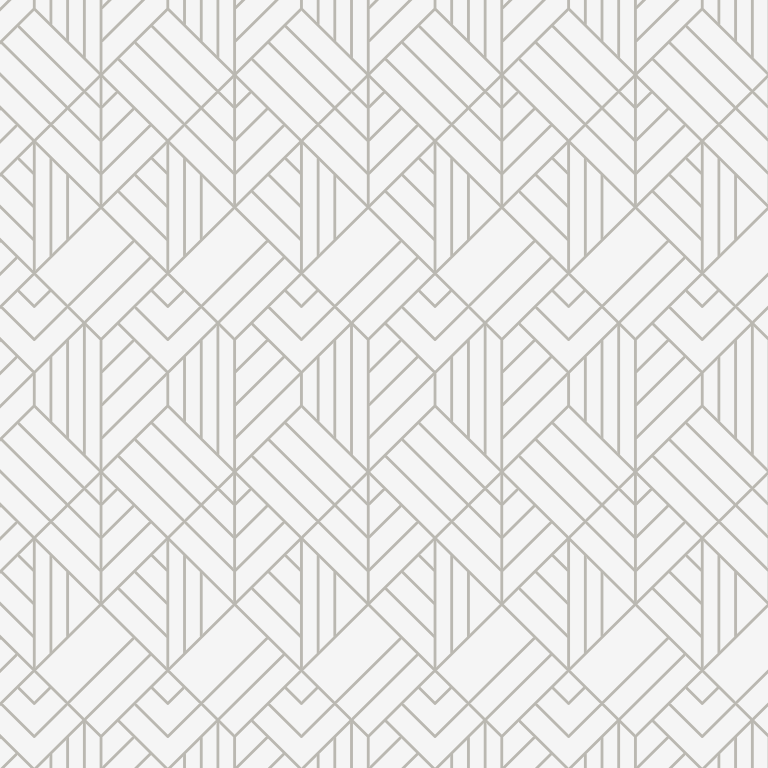
A Shadertoy shader for this pattern:

```glsl
const vec2 CELL = vec2(8.0, 24.0);          // one repeat, in lattice units
const vec2 CANVAS_UNITS = vec2(45.99, 46.43); // lattice units across the canvas
const vec2 LATTICE_OFFSET = vec2(2.05, 4.53);
const float LINE_WIDTH = 0.17;
const vec3 PAPER = vec3(0.962, 0.962, 0.960);
const vec3 LINE_COLOUR = vec3(0.73, 0.72, 0.695);

// Distance to a segment that repeats in every cell
float segmentDistance(vec2 p, vec2 a, vec2 b) {
    vec2 middle = 0.5 * (a + b);
    vec2 halfSpan = 0.5 * (b - a);
    vec2 q = mod(p - middle + 0.5 * CELL, CELL) - 0.5 * CELL;
    float t = clamp(dot(q, halfSpan) / max(dot(halfSpan, halfSpan), 1e-6), -1.0, 1.0);
    return length(q - halfSpan * t);
}

// Distance to a family of segments whose ends advance by fixed steps
float stripes(vec2 p, vec2 a, vec2 stepA, vec2 b, vec2 stepB, int count) {
    float d = 1e3;
    for (int i = 0; i < count; i++) {
        float k = float(i);
        d = min(d, segmentDistance(p, a + k * stepA, b + k * stepB));
    }
    return d;
}

// Striped diamond whose lines run on into the chevrons below it
float upperDiamond(vec2 p) {
    float d = stripes(p, vec2(0, 20), vec2(-1, 1), vec2(4, 24), vec2(0, 2), 5);
    d = min(d, stripes(p, vec2(5, 25), vec2(1, 1), vec2(4, 26), vec2(0, 2), 4));
    d = min(d, segmentDistance(p, vec2(4, 24), vec2(0, 28)));
    d = min(d, segmentDistance(p, vec2(0, 20), vec2(-4, 24)));
    return min(d, segmentDistance(p, vec2(4, 16), vec2(4, 32)));
}

// Diamond split into slanted and upright halves
float splitDiamond(vec2 p) {
    float d = stripes(p, vec2(-1, 5), vec2(-1, 1), vec2(0, 6), vec2(0, 2), 4);
    return min(d, stripes(p, vec2(0, 4), vec2(1, 1), vec2(0, 12), vec2(1, -1), 3));
}

// Diamond striped the other way, with nested chevrons beside it
float lowerDiamond(vec2 p) {
    float d = stripes(p, vec2(2, 14), vec2(1, 1), vec2(6, 10), vec2(1, 1), 3);
    d = min(d, segmentDistance(p, vec2(0, 12), vec2(4, 8)));
    d = min(d, segmentDistance(p, vec2(0, 12), vec2(4, 16)));
    d = min(d, stripes(p, vec2(-1, 13), vec2(-1, 1), vec2(0, 14), vec2(0, 2), 3));
    return min(d, stripes(p, vec2(1, 13), vec2(1, 1), vec2(0, 14), vec2(0, 2), 3));
}

// Upright bars and slanted bars between the diamonds
float barPanels(vec2 p) {
    float d = stripes(p, vec2(0, 18), vec2(1, -1), vec2(0, 20), vec2(1, 1), 4);
    return min(d, stripes(p, vec2(-4, 22), vec2(0, -2), vec2(0, 18), vec2(-1, -1), 3));
}

void mainImage(out vec4 fragColor, in vec2 fragCoord) {
    vec2 uv = fragCoord / iResolution.xy;
    vec2 p = vec2(uv.x, 1.0 - uv.y) * CANVAS_UNITS - LATTICE_OFFSET;

    float d = min(min(upperDiamond(p), splitDiamond(p)),
                  min(lowerDiamond(p), barPanels(p)));

    // Edge smoothing about one pixel wide
    float pixel = CANVAS_UNITS.y / iResolution.y;
    float ink = 1.0 - smoothstep(-0.6 * pixel, 0.6 * pixel, d - 0.5 * LINE_WIDTH);
    fragColor = vec4(mix(PAPER, LINE_COLOUR, ink), 1.0);
}
```
